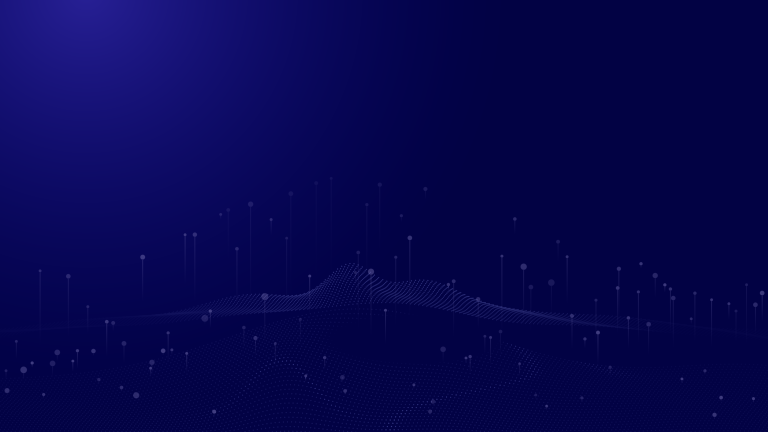
A WebGL 1 fragment shader for this background:

```glsl
precision highp float;
// Deep blue backdrop with a corner glow, a dotted wave landscape and thin stems tipped by discs.
uniform vec2 u_resolution;

#define BASE_COLOR vec3(0.006, 0.006, 0.266)
#define DOT_COLOR vec3(0.34, 0.36, 0.68)
#define PIN_COLOR vec3(0.40, 0.38, 0.64)
#define GLOW_CENTER vec2(0.20, 1.02)
#define RIDGE_ROWS 20
#define GROUND_ROWS 38
#define PIN_COUNT 112
#define DOT_STEP 0.0095
#define DOT_RADIUS 0.0012
#define WIDTH 1.78

float hash(float n) {
    return fract(sin(n * 127.1 + 3.7) * 43758.5);
}

float bell(float x, float center, float width) {
    float d = (x - center) / width;
    return exp(-d * d);
}

// Antialiased disc coverage
float disc(float d, float radius, float px) {
    return 1.0 - smoothstep(max(radius - 0.7 * px, 0.0), radius + 0.7 * px, d);
}

// Far ridge: rows fill the space between a low edge and a humped crest
float ridgeHeight(float x, float t) {
    float low = 0.20 + 0.09 * bell(x, 0.82, 0.65) + 0.008 * sin(x * 9.0);
    float crest = 0.225 + 0.08 * bell(x, 0.85, 0.68)
        + 0.086 * bell(x, 0.81, 0.075) + 0.046 * bell(x, 0.98, 0.10)
        + 0.022 * bell(x, 0.56, 0.13);
    return mix(low, crest, t) + 0.004 * sin(x * 15.0 + t * 5.0);
}

// Near ground: rows sag to the sides and swell over a front hill
float groundHeight(float x, float t) {
    float top = 0.12 + 0.165 * bell(x, 0.83, 0.42) + 0.035 * bell(x, 1.72, 0.25);
    float swell = 0.035 * bell(x, 0.65, 0.11) - 0.025 * bell(x, 0.88, 0.13);
    float hump = sin(3.1416 * t);
    return mix(-0.04, top, t) + swell * hump
        + 0.010 * hump * sin(x * 8.0 + t * 4.0);
}

// Bright creases where the ground folds over itself
float foldLight(vec2 p) {
    float spread = p.y > 0.14 ? 0.165 : 0.062;
    float foldX = 0.90 + 0.335 * bell(p.y, 0.14, spread);
    float hillY = 0.03 + 0.137 * bell(p.x, 0.65, 0.10);
    float sideY = 0.11 + 0.07 * exp(-8.0 * max(p.x - 1.31, 0.0));
    float s = bell(p.x, foldX, 0.018);
    float hill = bell(p.y, hillY, 0.010) * bell(p.x, 0.67, 0.15);
    float side = bell(p.y, sideY, 0.008) * smoothstep(1.29, 1.34, p.x)
        * (1.0 - smoothstep(1.38, 1.55, p.x));
    return s + hill + 0.6 * side;
}

float snapColumn(float x, float shift) {
    return floor((x - shift) / DOT_STEP + 0.5) * DOT_STEP + shift;
}

float ridgeDots(vec2 p, float px) {
    float sum = 0.0;
    for (int i = 0; i < RIDGE_ROWS; i++) {
        float t = float(i) / float(RIDGE_ROWS - 1);
        float x = snapColumn(p.x, 0.05 * t);
        float d = length(p - vec2(x, ridgeHeight(x, t)));
        sum += disc(d, DOT_RADIUS, px) * (0.65 + 0.35 * t);
    }
    float sides = smoothstep(0.25, 0.78, p.x) * (1.0 - smoothstep(0.95, 1.6, p.x));
    return min(sum, 1.3) * (0.03 + 0.42 * sides);
}

float groundDots(vec2 p, float px) {
    float sum = 0.0;
    for (int i = 0; i < GROUND_ROWS; i++) {
        float t = float(i) / float(GROUND_ROWS - 1);
        float x = snapColumn(p.x, 0.12 * t);
        float d = length(p - vec2(x, groundHeight(x, t)));
        sum += disc(d, DOT_RADIUS, px) * (1.0 - 0.4 * t);
    }
    // Dark basin behind the front hills
    float basin = length((p - vec2(0.96, 0.215)) / vec2(0.21, 0.060));
    float sides = 0.4 + 0.6 * bell(p.x, 0.83, 0.55);
    float light = 0.24 * sides + 0.40 * foldLight(p);
    return min(sum, 1.2) * light * smoothstep(0.85, 1.1, basin);
}

// Scattered discs, tallest near the middle, each on a fading stem
float pins(vec2 p, float px) {
    float sum = 0.0;
    for (int i = 0; i < PIN_COUNT; i++) {
        float n = float(i);
        float x = (n + hash(n)) / float(PIN_COUNT) * WIDTH;
        float roof = 0.36 + 0.24 * bell(x, 0.83, 0.48);
        float y = mix(0.03, roof, pow(hash(n + 200.0), 0.8));
        float radius = mix(0.0032, 0.0085, pow(hash(n + 400.0), 2.5));
        float alpha = mix(0.22, 0.62, hash(n + 600.0)) * (1.0 - 0.6 * smoothstep(0.4, 0.62, y));
        float stem = 0.01 + 0.65 * max(y - 0.12, 0.0) * hash(n + 800.0);
        float fall = (y - p.y) / stem;
        float line = disc(abs(p.x - x), 0.0009, px) * step(0.0, fall) * max(1.0 - fall, 0.0);
        float head = disc(length(p - vec2(x, y)), radius, px);
        sum = max(sum, alpha * max(head, 0.55 * line));
    }
    return sum;
}

void main() {
    float px = 1.0 / u_resolution.y;
    vec2 p = gl_FragCoord.xy * px;

    float glow = max(1.0 - length(p - GLOW_CENTER), 0.0);
    vec3 color = BASE_COLOR + vec3(0.15, 0.12, 0.0) * glow * glow;
    color.b += 0.32 * pow(glow, 1.5);

    color = mix(color, DOT_COLOR, min(ridgeDots(p, px) + groundDots(p, px), 0.8));
    color = mix(color, PIN_COLOR, pins(p, px));
    gl_FragColor = vec4(color, 1.0);
}
```
